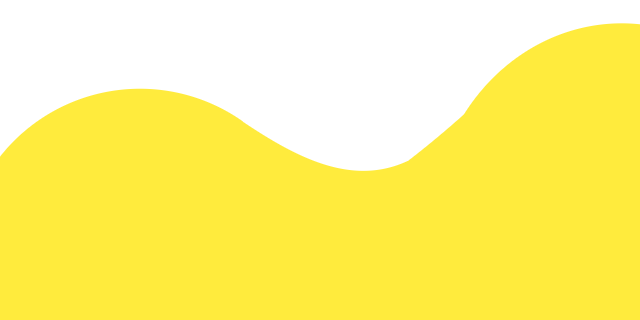
This background is drawn by a WebGL 1 fragment shader. Its source:

```glsl
precision highp float;

uniform vec2 u_resolution;

const vec3 YELLOW = vec3(1.0, 0.92, 0.24);
const vec3 WHITE = vec3(1.0);

// Lengths are in canvas heights; the canvas spans 2 by 1
const vec2 CANVAS = vec2(2.0, 1.0);

const vec2 LEFT_CREST = vec2(0.4375, 0.7227);
const vec2 LEFT_RADII = vec2(0.557, 0.557);
const vec2 RIGHT_CREST = vec2(1.9427, 0.9271);
const vec2 RIGHT_RADII = vec2(0.599, 0.6589);

const vec2 VALLEY_FLOOR = vec2(1.1354, 0.4661);
const float VALLEY_BEND = 1.467;
const float VALLEY_SKEW = 1.017;

const float VALLEY_START = 0.758;
const vec2 RAMP_START = vec2(1.2786, 0.5);
const vec2 RAMP_END = vec2(1.4505, 0.6432);
const float RAMP_SAG = 0.0026;

// Upper arc of an ellipse whose top lies at crest
float hill(float x, vec2 crest, vec2 radii) {
  float t = (x - crest.x) / radii.x;
  return crest.y - radii.y * (1.0 - sqrt(max(1.0 - t * t, 0.0)));
}

// Lopsided bowl, steeper on its right side
float valley(float x) {
  float d = x - VALLEY_FLOOR.x;
  return VALLEY_FLOOR.y + d * d * (VALLEY_BEND + VALLEY_SKEW * d);
}

// Nearly straight climb with a slight sag
float ramp(float x) {
  float t = (x - RAMP_START.x) / (RAMP_END.x - RAMP_START.x);
  return mix(RAMP_START.y, RAMP_END.y, t) - 4.0 * RAMP_SAG * t * (1.0 - t);
}

// Height of the wave, joined from its four parts
float waveHeight(float x) {
  if (x < VALLEY_START) return hill(x, LEFT_CREST, LEFT_RADII);
  if (x < RAMP_START.x) return valley(x);
  if (x < RAMP_END.x) return ramp(x);
  return hill(x, RIGHT_CREST, RIGHT_RADII);
}

void main() {
  vec2 p = gl_FragCoord.xy / u_resolution * CANVAS;
  float pixel = 1.0 / u_resolution.y;

  // Divide by the slope length to keep the edge evenly soft
  float slope = (waveHeight(p.x + pixel) - waveHeight(p.x - pixel)) / (2.0 * pixel);
  float edge = (waveHeight(p.x) - p.y) / sqrt(1.0 + slope * slope);
  float fill = clamp(0.5 + edge / pixel, 0.0, 1.0);

  gl_FragColor = vec4(mix(WHITE, YELLOW, fill), 1.0);
}
```
